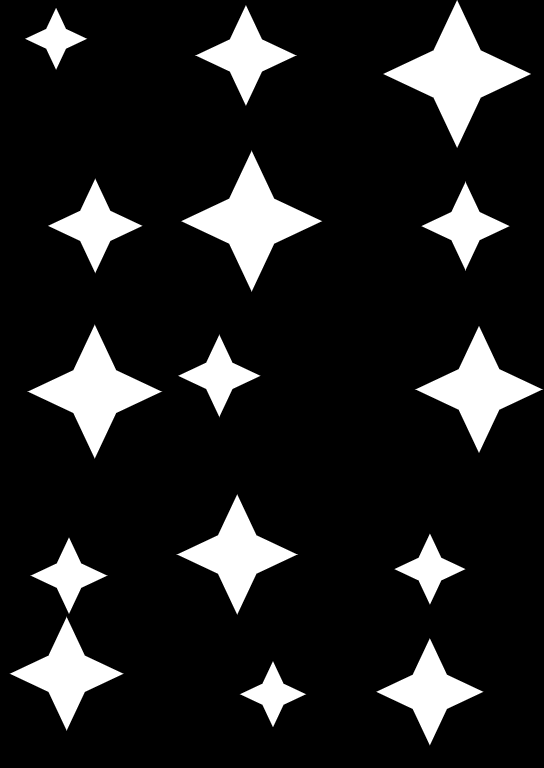
This pattern is drawn by a Shadertoy shader. Its source:

```glsl
const vec3 SKY_COLOR = vec3(0.0);
const vec3 STAR_COLOR = vec3(1.0);
const int COLUMNS = 3;
const int ROWS = 5;
const float NOTCH = 0.32;         // inner corner, relative to the tip radius
const float MIN_RADIUS = 0.057;   // in canvas widths
const float MAX_RADIUS = 0.136;

vec2 hash2(vec2 p) {
    vec2 q = vec2(dot(p, vec2(127.1, 311.7)), dot(p, vec2(269.5, 183.3)));
    return fract(sin(q) * 43758.5453);
}

// Signed distance to the edge of a four-pointed star, folded to one octant
float starDistance(vec2 p, float radius) {
    p = abs(p);
    p = vec2(max(p.x, p.y), min(p.x, p.y));
    vec2 edgeNormal = normalize(vec2(NOTCH, 1.0 - NOTCH));
    return dot(p - vec2(radius, 0.0), edgeNormal);
}

// Stepping by 7 visits every size once and keeps large stars apart
float starRadius(int index) {
    int count = COLUMNS * ROWS;
    float rank = float((index * 7) % count) / float(count - 1);
    return mix(MIN_RADIUS, MAX_RADIUS, pow(rank, 1.15));
}

// Jitter inside a grid cell: small stars have more room to wander
vec2 starCenter(vec2 cell, vec2 canvas, float radius) {
    vec2 cellSize = canvas / vec2(COLUMNS, ROWS);
    vec2 room = max(cellSize * 0.53 - radius, 0.0);
    vec2 jitter = hash2(cell + 3.0) * 2.0 - 1.0;
    vec2 center = (cell + 0.5) * cellSize + jitter * room;
    return clamp(center, vec2(radius), canvas - radius);
}

void mainImage(out vec4 fragColor, in vec2 fragCoord) {
    float pixel = 1.0 / iResolution.x;
    vec2 canvas = iResolution.xy * pixel;
    vec2 pos = fragCoord * pixel;

    // Nearest star edge over the whole grid, rows counted from the top
    float dist = 1.0;
    for (int i = 0; i < COLUMNS * ROWS; i++) {
        vec2 cell = vec2(i % COLUMNS, ROWS - 1 - i / COLUMNS);
        float radius = starRadius(i);
        vec2 center = starCenter(cell, canvas, radius);
        dist = min(dist, starDistance(pos - center, radius));
    }

    float coverage = clamp(0.5 - dist / pixel, 0.0, 1.0);
    fragColor = vec4(mix(SKY_COLOR, STAR_COLOR, coverage), 1.0);
}
```
